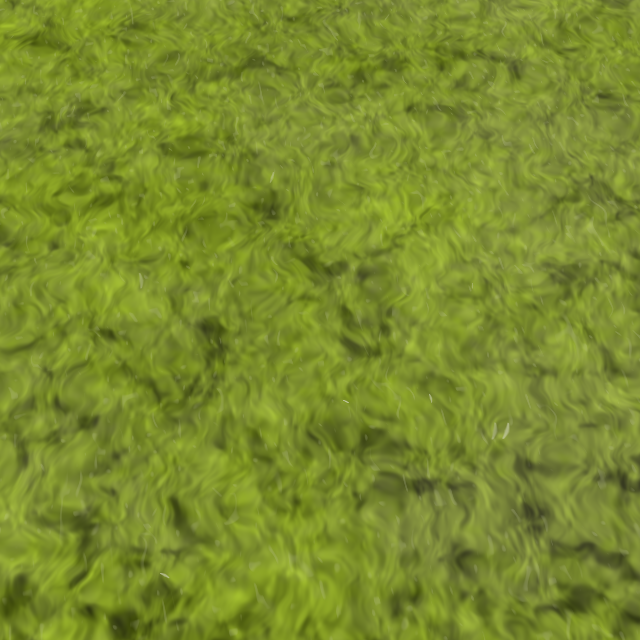
This texture is drawn by a Shadertoy shader. Its source:

```glsl
// Soft, sunlit lawn seen at a slant, with dark tufts and a few pale dry slivers.

const vec3 GRASS = vec3(0.472, 0.542, 0.170);
const vec3 DRY_TINT = vec3(0.015, -0.005, 0.060);
const vec3 LUSH_TINT = vec3(0.005, 0.020, -0.050);
const vec3 STRAW = vec3(0.78, 0.80, 0.66);
const int SLIVER_COUNT = 8;

float hash(vec2 p) {
    vec3 q = fract(vec3(p.xyx) * 0.1031);
    q += dot(q, q.yzx + 33.33);
    return fract((q.x + q.y) * q.z);
}

// Smooth value noise in -1..1
float noise(vec2 p) {
    vec2 cell = floor(p);
    vec2 f = fract(p);
    f = f * f * (3.0 - 2.0 * f);
    float low = mix(hash(cell), hash(cell + vec2(1, 0)), f.x);
    float high = mix(hash(cell + vec2(0, 1)), hash(cell + vec2(1, 1)), f.x);
    return 2.0 * mix(low, high, f.y) - 1.0;
}

vec2 rotate(vec2 p, float angle) {
    float c = cos(angle), s = sin(angle);
    return vec2(c * p.x - s * p.y, s * p.x + c * p.y);
}

// Octaves turned against each other to hide the lattice
float fbm(vec2 p, int octaves) {
    float sum = 0.0, weight = 0.62;
    for (int i = 0; i < octaves; i++) {
        sum += weight * noise(p);
        p = rotate(p, 0.9) * 1.93 + 17.3;
        weight *= 0.58;
    }
    return sum;
}

// Maps the canvas to the receding ground: features shrink upwards
vec2 groundPlane(vec2 uv) {
    float depth = 1.0 / (1.0 - 0.36 * uv.y);
    return vec2((uv.x - 0.5) * depth, (depth - 1.0) / 0.36) + 4.0;
}

// Stretched noise whose strands lean by the given angle
float blades(vec2 p, float lean, vec2 density) {
    return noise(rotate(p, lean) * density);
}

float sliver(vec2 p, vec2 center, float angle, float halfLength, float width) {
    vec2 q = rotate(p - center, angle);
    q.x += 12.0 * q.y * q.y;
    float along = clamp(q.y, -halfLength, halfLength);
    float taper = width * (1.0 - 0.5 * abs(along) / halfLength);
    return 1.0 - smoothstep(0.2 * taper, 1.5 * taper, length(q - vec2(0.0, along)));
}

float grassTone(vec2 p, float nearness) {
    // Bend the ground so strands and tufts curl in changing directions
    vec2 bend = vec2(noise(p * 13.0), noise(p * 13.0 + 41.7));
    vec2 curled = p + 0.022 * bend;
    curled += 0.007 * vec2(noise(p * 37.0 + 9.1), noise(p * 37.0 + 63.4));

    float broad = fbm(p * 3.1, 2);
    float clump = fbm(rotate(curled, 0.25) * vec2(11.0, 16.0), 3);
    float tuft = fbm(rotate(curled, -0.3) * vec2(29.0, 33.0) + 5.0, 2);
    float strands = blades(curled, 0.35, vec2(92.0, 34.0))
                  + blades(curled + 2.7, -0.4, vec2(104.0, 38.0))
                  + 0.5 * blades(curled + 6.1, 0.05, vec2(170.0, 62.0));

    // Shaded hollows between tufts, deeper in the foreground
    float hollow = smoothstep(0.12, 0.75, 0.75 * clump + 0.55 * tuft);
    float tone = 0.10 * broad - 0.12 * clump - 0.12 * tuft + 0.115 * strands;
    return tone * mix(0.85, 1.1, nearness) - hollow * mix(0.14, 0.30, nearness) + 0.035;
}

void mainImage(out vec4 fragColor, in vec2 fragCoord) {
    vec2 uv = fragCoord / iResolution.xy;
    vec2 ground = groundPlane(uv);
    float nearness = 1.0 - uv.y;

    // Light and shade
    float tone = grassTone(ground, nearness);
    vec3 color = GRASS * (1.0 + tone);

    // Patches of dry and lush growth
    float dryness = 0.6 * fbm(ground * 4.3 + 21.0, 2) + 0.5 * fbm(ground * 38.0 + 8.0, 2);
    dryness += 0.35 * (uv.x - 0.5);
    color += DRY_TINT * smoothstep(-0.1, 0.6, dryness);
    color += LUSH_TINT * smoothstep(0.0, 0.6, -dryness);

    // Faint sheen on scattered blade tips
    float glint = blades(ground + 0.01 * noise(ground * 25.0), -0.2, vec2(110.0, 48.0));
    color = mix(color, STRAW, 0.22 * smoothstep(0.6, 0.95, glint));

    // Pale dry slivers
    for (int i = 0; i < SLIVER_COUNT; i++) {
        float id = float(i);
        vec2 center = vec2(hash(vec2(id, 3.0)), hash(vec2(id, 11.0)));
        float angle = 2.4 * (hash(vec2(id, 19.0)) - 0.5);
        float size = mix(0.3, 1.0, hash(vec2(id, 27.0))) * mix(0.7, 1.1, 1.0 - center.y);
        float cover = sliver(uv, center, angle, 0.014 * size, 0.0045 * size);
        color = mix(color, STRAW, cover * mix(0.4, 0.9, hash(vec2(id, 35.0))));
    }

    fragColor = vec4(clamp(color, 0.0, 1.0), 1.0);
}
```
